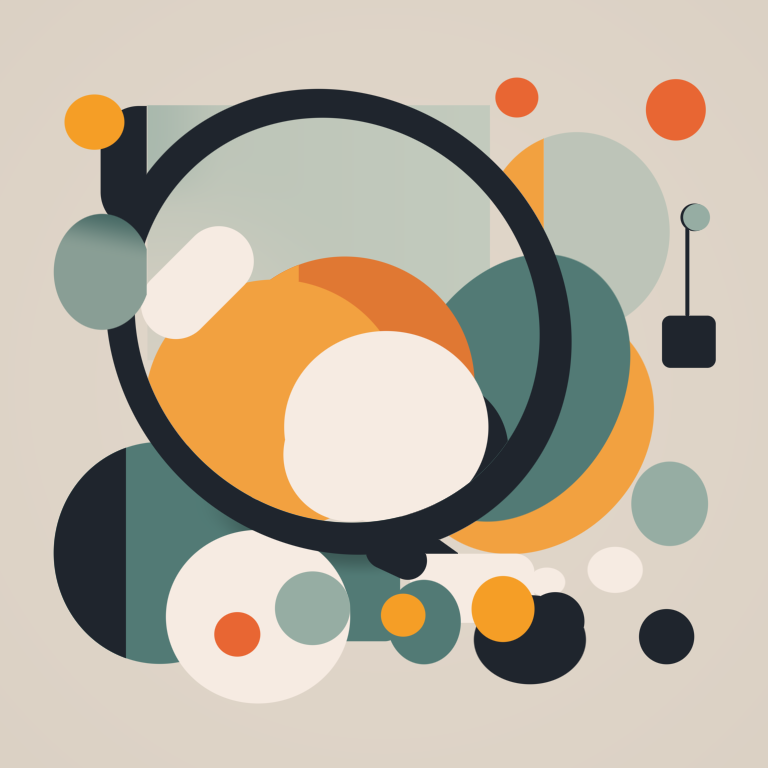
Reproduce this background procedurally as a WebGL 1 fragment shader.

```glsl
precision highp float;
uniform vec2 u_resolution;

const vec3 PAPER = vec3(0.87, 0.83, 0.78);
const vec3 INK = vec3(0.12, 0.145, 0.175);
const vec3 TEAL = vec3(0.32, 0.48, 0.46);
const vec3 SAGE = vec3(0.74, 0.77, 0.72);
const vec3 MIST = vec3(0.59, 0.68, 0.64);
const vec3 AMBER = vec3(0.95, 0.63, 0.25);
const vec3 GOLD = vec3(0.96, 0.62, 0.15);
const vec3 RUST = vec3(0.88, 0.47, 0.20);
const vec3 CORAL = vec3(0.91, 0.40, 0.20);
const vec3 CREAM = vec3(0.965, 0.92, 0.885);

float ellipse(vec2 p, vec2 center, vec2 radii) {
  return (length((p - center) / radii) - 1.0) * min(radii.x, radii.y);
}

float tilted(vec2 p, vec2 center, vec2 radii, float angle) {
  float c = cos(angle), s = sin(angle);
  vec2 q = p - center;
  return ellipse(vec2(c * q.x + s * q.y, c * q.y - s * q.x), vec2(0.0), radii);
}

float box(vec2 p, vec2 center, vec2 halfSize, float corner) {
  vec2 q = abs(p - center) - halfSize + corner;
  return length(max(q, 0.0)) + min(max(q.x, q.y), 0.0) - corner;
}

float capsule(vec2 p, vec2 a, vec2 b, float radius) {
  vec2 ab = b - a;
  float t = clamp(dot(p - a, ab) / dot(ab, ab), 0.0, 1.0);
  return length(p - a - ab * t) - radius;
}

vec3 paint(vec3 base, vec3 tint, float d, float px) {
  return mix(base, tint, smoothstep(0.75 * px, -0.75 * px, d));
}

vec3 dot2(vec3 base, vec3 tint, vec2 p, vec2 center, vec2 radii, float px) {
  return paint(base, tint, ellipse(p, center, radii), px);
}

void main() {
  float size = min(u_resolution.x, u_resolution.y);
  float px = 1.0 / size;
  vec2 p = (gl_FragCoord.xy - 0.5 * u_resolution) / size + 0.5;
  float rim = tilted(p, vec2(0.441, 0.581), vec2(0.316, 0.290), -0.785);
  float hole = tilted(p, vec2(0.439, 0.583), vec2(0.273, 0.254), -0.785);

  // Paper with a faint vignette
  vec3 col = PAPER * (1.01 - 0.05 * dot(p - 0.5, p - 0.5));

  // Pale panel and dark post behind the ring
  float fade = smoothstep(0.30, 0.0, length(p - vec2(0.20, 0.54)));
  vec3 panelTint = mix(mix(SAGE * 0.98, SAGE * 1.03, p.x / 0.64), PAPER, 0.7 * fade);
  panelTint = mix(panelTint, MIST, 0.5 * smoothstep(0.30, 0.19, p.x) * smoothstep(0.72, 0.80, p.y));
  col = paint(col, panelTint, box(p, vec2(0.415, 0.697), vec2(0.223, 0.166), 0.0), px);
  float post = box(p, vec2(0.196, 0.781), vec2(0.065, 0.081), 0.05);
  col = paint(col, INK, max(post, p.x - 0.191), px);

  // Split disc on the right
  float disc = ellipse(p, vec2(0.751, 0.698), vec2(0.121, 0.130));
  col = paint(col, SAGE, max(disc, 0.708 - p.x), px);
  col = paint(col, AMBER, max(max(disc, p.x - 0.708), -rim), px);

  // Amber crescent beneath the teal blob
  float crescent = tilted(p, vec2(0.690, 0.440), vec2(0.174, 0.148), 0.785);
  col = paint(col, AMBER, max(max(crescent, 0.279 - p.y), -rim), px);
  float blob = tilted(p, vec2(0.671, 0.495), vec2(0.184, 0.1375), 1.065);
  col = paint(col, TEAL, blob, px);

  // Hills and pale stone inside the ring
  float wedge = ellipse(p, vec2(0.570, 0.414), vec2(0.092));
  col = paint(col, INK, max(wedge, hole), px);
  float hill = ellipse(p, vec2(0.449, 0.499), vec2(0.169, 0.167));
  col = paint(col, RUST, max(hill, hole), px);
  float slope = ellipse(p, vec2(0.358, 0.473), vec2(0.169, 0.163));
  slope = min(slope, max(hill, p.x - 0.389));
  col = paint(col, AMBER, max(slope, hole), px);
  float stone = ellipse(p, vec2(0.503, 0.444), vec2(0.133, 0.125));
  stone = min(stone, ellipse(p, vec2(0.456, 0.408), vec2(0.087)));
  col = paint(col, CREAM, max(stone, hole), px);

  // Lower shapes
  float bowl = ellipse(p, vec2(0.208, 0.280), vec2(0.138, 0.1445));
  float band = box(p, vec2(0.365, 0.257), vec2(0.156, 0.092), 0.02);
  float land = max(min(bowl, band), -hole);
  float shade = 0.75 + 0.25 * smoothstep(0.0, 0.03, rim);
  col = paint(col, mix(TEAL, TEAL * shade, smoothstep(0.25, 0.35, p.x)), land, px);
  col = paint(col, INK, max(bowl, p.x - 0.164), px);
  float bar = box(p, vec2(0.615, 0.234), vec2(0.081, 0.045), 0.025);
  bar = min(bar, ellipse(p, vec2(0.712, 0.242), vec2(0.024, 0.019)));
  col = paint(col, CREAM, bar, px);
  col = dot2(col, TEAL, p, vec2(0.552, 0.190), vec2(0.048, 0.055), px);
  col = dot2(col, CREAM, p, vec2(0.336, 0.197), vec2(0.120, 0.113), px);

  // Ring with its small tail
  float tail = capsule(p, vec2(0.501, 0.284), vec2(0.531, 0.270), 0.025);
  float spur = box(p, vec2(0.566, 0.297), vec2(0.030, 0.018), 0.0);
  spur = max(spur, dot(p - vec2(0.569, 0.2995), vec2(0.58, 0.81)));
  col = paint(col, INK, min(max(rim, -hole), min(tail, spur)), px);

  // Pebbles over the ring
  col = paint(col, CREAM, capsule(p, vec2(0.229, 0.604), vec2(0.285, 0.660), 0.0455), px);
  float pebble = ellipse(p, vec2(0.133, 0.646), vec2(0.063, 0.0755));
  vec3 pebbleTint = mix(MIST * 0.91, TEAL * 0.85, smoothstep(0.67, 0.73, p.y + 0.2 * (p.x - 0.13)));
  col = paint(col, pebbleTint, max(pebble, p.x - 0.191), px);

  // Dots
  col = dot2(col, MIST, p, vec2(0.407, 0.208), vec2(0.049, 0.048), px);
  col = dot2(col, CORAL, p, vec2(0.309, 0.174), vec2(0.030, 0.029), px);
  col = dot2(col, GOLD, p, vec2(0.525, 0.199), vec2(0.029, 0.028), px);
  float boulder = ellipse(p, vec2(0.690, 0.167), vec2(0.073, 0.058));
  col = paint(col, INK, min(boulder, length(p - vec2(0.723, 0.191)) - 0.038), px);
  col = dot2(col, GOLD, p, vec2(0.655, 0.207), vec2(0.041, 0.043), px);
  col = dot2(col, INK, p, vec2(0.868, 0.171), vec2(0.036), px);
  col = dot2(col, CREAM, p, vec2(0.801, 0.258), vec2(0.036, 0.030), px);
  col = dot2(col, MIST, p, vec2(0.872, 0.344), vec2(0.050, 0.055), px);
  col = dot2(col, CORAL, p, vec2(0.673, 0.873), vec2(0.028, 0.026), px);
  col = dot2(col, CORAL, p, vec2(0.880, 0.857), vec2(0.039, 0.040), px);
  col = dot2(col, GOLD, p, vec2(0.123, 0.841), vec2(0.039, 0.036), px);

  // Pin on a square base
  float pin = box(p, vec2(0.897, 0.555), vec2(0.035, 0.034), 0.011);
  pin = min(pin, capsule(p, vec2(0.895, 0.580), vec2(0.895, 0.705), 0.0026));
  col = paint(col, INK, min(pin, length(p - vec2(0.904, 0.717)) - 0.018), px);
  col = dot2(col, MIST, p, vec2(0.907, 0.717), vec2(0.0175), px);

  gl_FragColor = vec4(col, 1.0);
}
```
